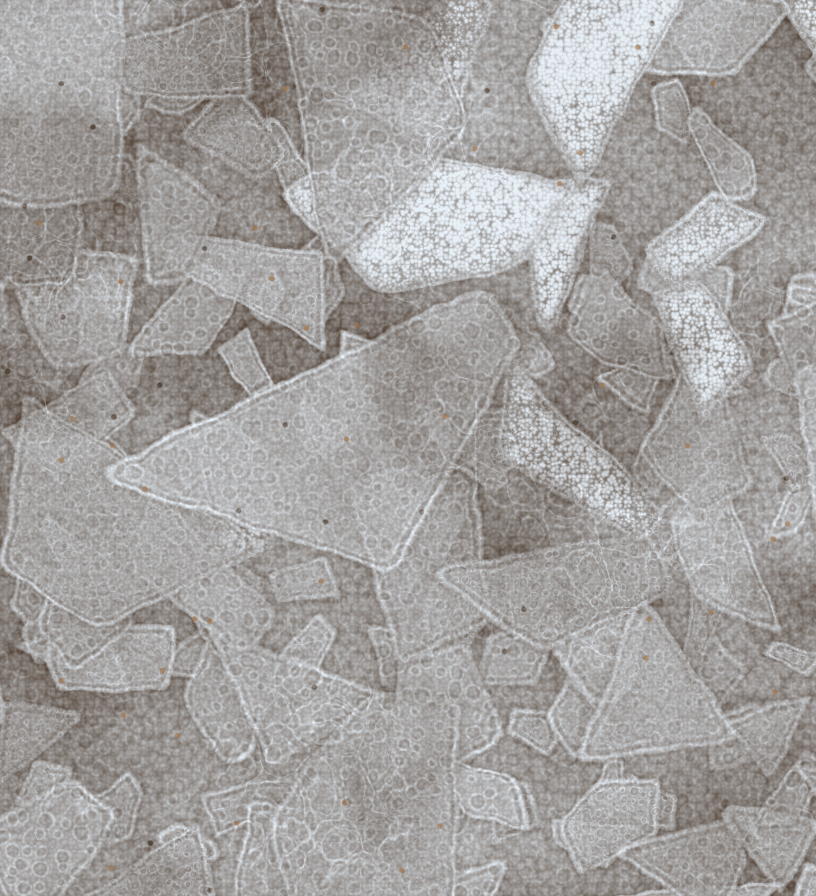
This texture is drawn by a WebGL 2 fragment shader. Its source:

```glsl
#version 300 es
precision highp float;

uniform vec2 u_resolution;
out vec4 fragColor;

const float TAU = 6.2831853;
const vec3 WET_SAND = vec3(0.45, 0.41, 0.38);
const vec3 PALE_ICE = vec3(0.83, 0.85, 0.87);
const vec3 RUST = vec3(0.62, 0.44, 0.27);

vec2 hash2(vec2 p) {
    vec3 q = fract(p.xyx * vec3(0.1031, 0.1030, 0.0973));
    q += dot(q, q.yzx + 33.33);
    return fract((q.xx + q.yz) * q.zy);
}

float line(float d, float width) {
    return 1.0 - smoothstep(0.0, width, abs(d));
}

float smoothMax(float a, float b, float k) {
    float h = max(k - abs(a - b), 0.0) / k;
    return max(a, b) + 0.25 * h * h * k;
}

// Layered sines, roughly -1 to 1
float waves(vec2 p) {
    float sum = 0.0, amplitude = 0.6;
    for (int i = 0; i < 4; i++) {
        sum += amplitude * sin(p.x + sin(1.3 * p.y)) * cos(p.y - sin(0.7 * p.x));
        p = mat2(0.8, 0.6, -0.6, 0.8) * p * 1.9 + 1.7;
        amplitude *= 0.6;
    }
    return sum;
}

// Cellular noise: nearest distance, second distance, cell id
vec3 cells(vec2 p) {
    vec2 base = floor(p);
    vec3 best = vec3(8.0, 8.0, 0.0);
    for (int j = -1; j <= 1; j++)
    for (int i = -1; i <= 1; i++) {
        vec2 cell = base + vec2(i, j);
        vec2 h = hash2(cell);
        float d = length(cell + 0.1 + 0.8 * h - p);
        if (d < best.x) best = vec3(d, best.x, fract(h.x * 5.0 + h.y * 7.0));
        else best.y = min(best.y, d);
    }
    return best;
}

// Bright ring with a darker inner lip
float bubbles(vec2 p) {
    vec3 c = cells(p);
    float d = c.x - mix(0.2, 0.48, c.z);
    return line(d, 0.12) - 0.6 * line(d + 0.17, 0.14);
}

// Irregular convex polygon with three to five sides
float shardDistance(vec2 p, vec2 seed, float size) {
    float angle = TAU * seed.x;
    float d = length(p) - 0.95;
    p = mat2(cos(angle), -sin(angle), sin(angle), cos(angle)) * p;
    p.y *= mix(1.0, 1.8, fract(seed.y * 9.0));
    float sides = 3.0 + floor(seed.y * 2.99);
    for (float k = 0.0; k < sides; k++) {
        vec2 h = hash2(seed * 91.0 + k);
        float a = TAU * (k + 0.6 * (h.x - 0.5)) / sides;
        d = smoothMax(d, dot(p, vec2(cos(a), sin(a))) - size * (0.6 + 0.6 * h.y), 0.08);
    }
    return d;
}

// Overlapping shards; cover is density at the bottom and at the top
float shardLayer(float tone, vec2 p, float scale, vec2 cover, float snowShare,
                 vec2 texture2, float snow, float glint) {
    vec2 q = p * scale, base = floor(q);
    for (int j = -1; j <= 1; j++)
    for (int i = -1; i <= 1; i++) {
        vec2 cell = base + vec2(i, j);
        vec2 shape = hash2(cell + scale * 13.0 + 20.0);
        vec2 kind = hash2(cell + scale * 7.0 + 75.0);
        float height = clamp(cell.y / scale, 0.0, 1.0);
        if (kind.x > mix(cover.x, cover.y, height)) continue;

        vec2 local = q - cell - 0.15 - 0.7 * shape.yx;
        float d = shardDistance(local, shape, 0.46) / scale;
        float inside = 1.0 - smoothstep(-0.0015, 0.0015, d);
        tone -= 0.17 * exp(-max(d, 0.0) * 160.0) * (1.0 - inside);

        // Clear body, trapped air and layered rim
        float body = mix(0.44, 0.72, shape.x) + 0.1 * dot(local, vec2(-0.6, 0.8));
        body += 0.24 * mix(texture2.x, texture2.y, kind.y);
        tone = mix(tone, body, 0.72 * inside);
        tone += glint * (0.34 * line(d + 0.004, 0.0035) + 0.16 * line(d + 0.013, 0.003));
        tone -= 0.12 * line(d + 0.0085, 0.004);

        // Granular snow resting on some shards
        float snowy = step(kind.y, snowShare * smoothstep(0.2, 0.5, height));
        float heap = smoothstep(0.0, 0.022, -d) * smoothstep(-0.05, 0.45, snow);
        tone = mix(tone, 0.92 + 0.35 * snow, 0.92 * snowy * heap);
    }
    return tone;
}

void main() {
    vec2 p = gl_FragCoord.xy / u_resolution.y;
    vec2 wobble = vec2(waves(p * 24.0), waves(p * 24.0 + 9.0));
    vec2 bent = p + 0.005 * wobble;
    float broad = waves(p * 7.0 + 2.0);

    // Grain and air pockets
    float fine = 0.42 - cells(p * 210.0).x;
    float coarse = 0.42 - cells(p * 95.0 + 31.0).x;
    vec2 air = vec2(bubbles(bent * 88.0), bubbles(bent * 50.0 + 17.0));
    float snow = 0.32 + 0.3 * waves(p * 17.0 + 5.0) + 0.7 * fine + 0.5 * coarse;
    float glint = clamp(0.6 + 0.7 * waves(p * 15.0 + 4.0), 0.1, 1.2);

    // Slushy ground under three sizes of shard
    float tone = 0.4 + 0.22 * broad + 0.3 * coarse + 0.12 * air.y;
    tone = shardLayer(tone, bent, 13.0, vec2(0.75, 0.3), 0.08, air, snow, glint);
    tone = shardLayer(tone, bent, 7.0, vec2(0.9, 0.5), 0.25, air, snow, glint);
    tone = shardLayer(tone, bent, 3.7, vec2(0.15, 0.85), 0.55, air, snow, glint);

    // Curled melt seams and thawed hollows
    vec3 seam = cells(p * 21.0 + 0.35 * wobble);
    float patchy = smoothstep(-0.1, 0.5, waves(p * 9.0 + 11.0));
    tone += 0.24 * patchy * line(seam.y - seam.x, 0.09);
    tone += 0.2 * patchy * line(seam.x - 0.34, 0.05);
    tone -= 0.28 * smoothstep(0.15, 0.75, waves(p * 6.0 + 7.0));
    tone += 0.32 * fine + 0.15 * coarse + 0.06 * broad;

    // Scattered grit
    vec3 grit = cells(p * 27.0 + 53.0);
    float speck = 1.0 - smoothstep(0.05, 0.11, grit.x);
    tone -= 0.6 * speck * step(grit.z, 0.06);
    vec3 color = mix(WET_SAND, PALE_ICE, clamp(tone, -0.3, 1.2));
    color = mix(color, RUST, 0.65 * speck * step(0.93, grit.z));
    fragColor = vec4(color, 1.0);
}
```
